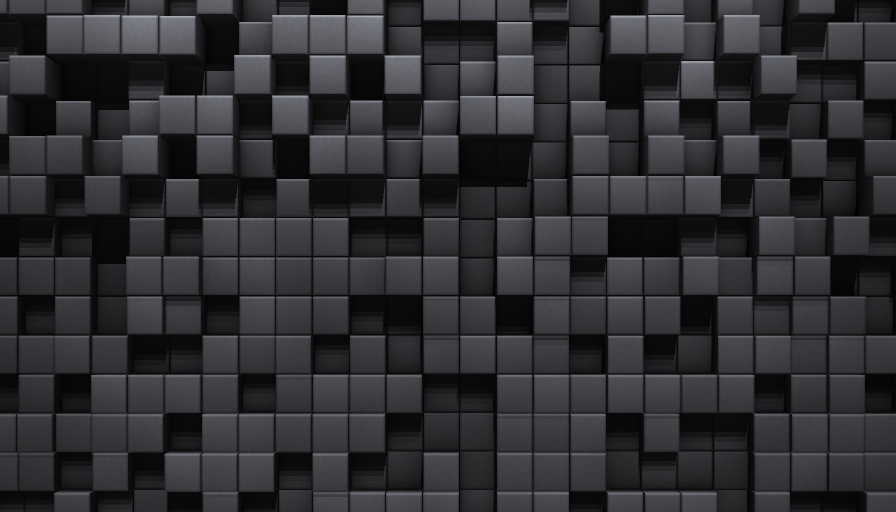
Reproduce this background procedurally as a Shadertoy shader.

```glsl
// Wall of dark matte blocks pushed out to uneven depths, lit from above.

const vec2 GRID = vec2(24.8, 13.3);          // blocks across and down
const vec2 GRID_SHIFT = vec2(0.28, 0.4);     // partial blocks at the borders
const vec2 EYE = vec2(0.52, 0.36);           // vanishing point on the canvas
const float EYE_DISTANCE = 25.0;             // in blocks
const float HALF_BLOCK = 0.482;              // the rest of the cell is a seam
const vec3 LIGHT_STEP = vec3(0.12, 1.0, 0.55);
const vec3 TINT = vec3(0.98, 0.99, 1.05);
const float SEAM_SHADE = 0.035;

float hash(vec2 p) {
    vec3 q = fract(vec3(p.xyx) * 0.1031);
    q += dot(q, q.yzx + 33.33);
    return fract((q.x + q.y) * q.z);
}

vec2 gradientAt(vec2 cell) {
    float angle = 6.2832 * hash(cell + 71.0);
    return vec2(cos(angle), sin(angle));
}

float gradientNoise(vec2 p) {
    vec2 i = floor(p), f = fract(p);
    vec2 u = f * f * (3.0 - 2.0 * f);
    vec2 e = vec2(1.0, 0.0);
    float low = mix(dot(gradientAt(i), f), dot(gradientAt(i + e), f - e), u.x);
    float high = mix(dot(gradientAt(i + e.yx), f - e.yx),
                     dot(gradientAt(i + 1.0), f - 1.0), u.x);
    return mix(low, high, u.y);
}

// Recessed, middle or raised; the upper rows are more rugged
float blockHeight(vec2 cell) {
    float pick = hash(cell + 13.0);
    float rugged = smoothstep(4.0, 9.0, cell.y);
    float raised = mix(0.5, 0.95, rugged);
    float level = pick < 0.3 ? 0.05 : (pick < 0.7 ? 0.42 : raised);
    return level + 0.06 * hash(cell + 47.0);
}

// Ray through one block: x is the hit distance (or 1e3), yzw the face normal
vec4 hitBlock(vec3 origin, vec3 ray, vec2 cell, float height) {
    vec2 middle = (cell + 0.5 - origin.xy) / ray.xy;
    vec2 extent = abs(HALF_BLOCK / ray.xy);
    vec2 enter = middle - extent, leave = middle + extent;
    float front = origin.z - height;
    float nearest = max(max(enter.x, enter.y), front);
    if (nearest > min(leave.x, leave.y) || nearest > 1.3) return vec4(1e3, 0, 0, 1);
    vec3 normal = vec3(0, 0, 1);
    if (nearest > front) {
        normal = enter.x > enter.y ? vec3(-sign(ray.x), 0, 0)
                                   : vec3(0, -sign(ray.y), 0);
    }
    return vec4(nearest, normal);
}

// Soft shadow thrown down by the blocks above
float lightReaching(vec3 point) {
    float blocked = 0.0;
    for (int i = 1; i <= 9; i++) {
        vec3 q = point + LIGHT_STEP * float(i) * 0.13;
        float cover = blockHeight(floor(q.xy)) - q.z;
        blocked = max(blocked, smoothstep(-0.04, 0.22, cover));
    }
    return 1.0 - 0.8 * blocked;
}

// Darkening beside one taller neighbour
float cornerLight(vec2 neighbour, float height, float edgeDistance) {
    float rise = max(blockHeight(neighbour) - height - 0.06, 0.0);
    return 1.0 - 0.65 * min(rise * 1.6, 1.0) * exp(-edgeDistance * 4.0);
}

float frontShade(vec3 point, vec2 cell, float height) {
    vec2 f = point.xy - cell;
    float shade = mix(0.19, 0.285, smoothstep(0.0, 0.75, height));
    shade *= 0.84 + 0.34 * f.y;
    shade *= 0.9 + 0.2 * hash(cell + 5.0);
    shade *= cornerLight(cell + vec2(-1, 0), height, f.x);
    shade *= cornerLight(cell + vec2(1, 0), height, 1.0 - f.x);
    shade *= cornerLight(cell + vec2(0, -1), height, f.y);
    // Bevel: bright upper lip, dim lower and side edges
    vec2 border = HALF_BLOCK - abs(f - 0.5);
    float lip = 1.0 - smoothstep(0.02, 0.075, HALF_BLOCK + 0.5 - f.y);
    float rim = 1.0 - smoothstep(0.0, 0.06, min(border.x, f.y - 0.5 + HALF_BLOCK));
    shade *= 1.0 - 0.28 * rim;
    shade += 0.13 * lip * smoothstep(0.0, 0.5, height);
    return shade * lightReaching(point);
}

float wallShade(vec2 uv) {
    vec2 p = uv * GRID + GRID_SHIFT;
    vec2 eye = EYE * GRID + GRID_SHIFT;
    vec2 slope = (p - eye) / EYE_DISTANCE + 1e-5;
    vec3 origin = vec3(p - slope, 1.0), ray = vec3(slope, -1.0);

    vec4 best = vec4(1e3, 0, 0, 1);
    vec2 bestCell = floor(p);
    for (int y = -1; y <= 1; y++) {
        for (int x = -1; x <= 1; x++) {
            vec2 cell = floor(p) + vec2(x, y);
            vec4 hit = hitBlock(origin, ray, cell, blockHeight(cell));
            if (hit.x < best.x) { best = hit; bestCell = cell; }
        }
    }
    if (best.x > 100.0) return SEAM_SHADE;

    vec3 point = origin + ray * best.x;
    float shade;
    if (best.w > 0.5) shade = frontShade(point, bestCell, point.z);
    else if (best.z > 0.5) shade = mix(0.06, 0.4, smoothstep(0.0, 0.6, point.z));
    else shade = mix(0.03, best.z < -0.5 ? 0.06 : 0.12, clamp(point.z, 0.0, 1.0));
    return shade * (1.0 + 0.12 * gradientNoise(p * 0.6) + 0.05 * gradientNoise(p * 9.0));
}

void mainImage(out vec4 fragColor, in vec2 fragCoord) {
    // Average a 2 x 2 set of samples to smooth the edges
    float shade = 0.0;
    for (int i = 0; i < 4; i++) {
        vec2 offset = vec2(i % 2, i / 2) * 0.5 - 0.25;
        shade += 0.25 * wallShade((fragCoord + offset) / iResolution.xy);
    }
    // Glow from the top, falloff toward the sides
    vec2 uv = fragCoord / iResolution.xy;
    shade *= 0.98 + 0.42 * smoothstep(0.55, 1.0, uv.y);
    shade *= 1.0 - 0.22 * smoothstep(0.25, 0.55, abs(uv.x - 0.5));
    fragColor = vec4(shade * TINT, 1.0);
}
```
